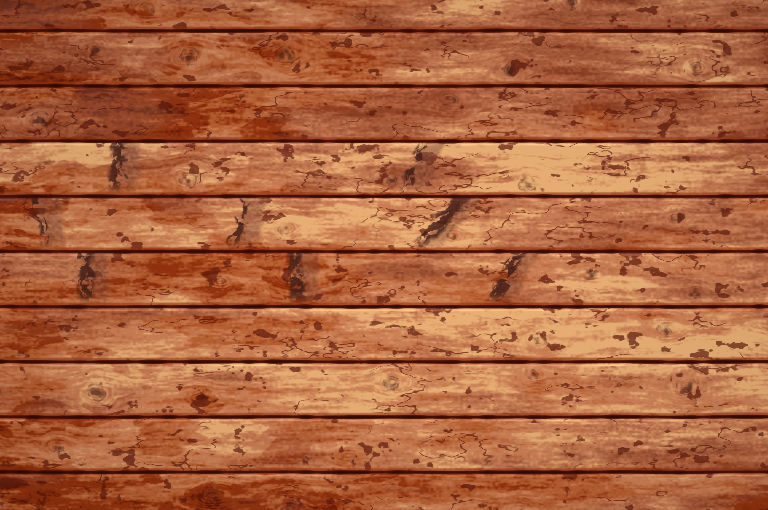
Give the GLSL for this texture, as a WebGL 2 fragment shader.

```glsl
#version 300 es
precision highp float;
// Weathered, red-stained horizontal wooden planks with grain, knots and dark scars.
uniform vec2 u_resolution;
out vec4 outColor;

const float PITCH = 0.1082;       // plank height, canvas height = 1
const float FIRST_SEAM = 0.0742;  // lowest seam
const vec3 UMBER = vec3(0.33, 0.07, 0.03);
const vec3 RUST  = vec3(0.56, 0.19, 0.05);
const vec3 AMBER = vec3(0.70, 0.36, 0.19);
const vec3 TAN   = vec3(0.77, 0.48, 0.32);
const vec3 STRAW = vec3(0.88, 0.66, 0.44);
const vec3 ASH   = vec3(0.60, 0.34, 0.25);
const vec3 SOOT  = vec3(0.23, 0.10, 0.08);
const float ROW_TONE[10] = float[10](0.47, 0.56, 0.71, 0.65, 0.49, 0.53, 0.69, 0.47, 0.55, 0.50);

float hash(vec2 p) {
  vec3 q = fract(p.xyx * 0.1031);
  q += dot(q, q.yzx + 33.33);
  return fract((q.x + q.y) * q.z);
}

float noise(vec2 p) {
  vec2 i = floor(p), f = fract(p);
  f = f * f * (3.0 - 2.0 * f);
  return mix(mix(hash(i), hash(i + vec2(1, 0)), f.x),
             mix(hash(i + vec2(0, 1)), hash(i + vec2(1, 1)), f.x), f.y);
}

float fbm(vec2 p) {
  float sum = 0.0, amp = 0.53;
  for (int i = 0; i < 4; i++) {
    sum += amp * noise(p);
    p = p * 2.03 + 17.1;
    amp *= 0.5;
  }
  return sum;
}

vec3 woodRamp(float t) {
  vec3 c = mix(UMBER, RUST, smoothstep(0.0, 0.25, t));
  c = mix(c, AMBER, smoothstep(0.30, 0.50, t));
  c = mix(c, TAN, smoothstep(0.48, 0.70, t));
  return mix(c, STRAW, smoothstep(0.70, 0.95, t));
}

// Knots of one plank: x = darkness, y = vertical bend of the grain, z = ring lines.
vec3 knots(vec2 p, float row) {
  vec3 result = vec3(0.0);
  float cell = floor(p.x / 0.24);
  for (float k = -1.0; k <= 1.0; k++) {
    vec2 id = vec2(cell + k, row * 5.0 + 61.0);
    float present = step(0.45, hash(id + 9.7));
    vec2 centre = vec2((id.x + 0.15 + 0.7 * hash(id)) * 0.24, PITCH * mix(0.2, 0.8, hash(id + 3.3)));
    float radius = mix(0.006, 0.015, hash(id + 5.1));
    vec2 d = p - centre;
    float dist = length(d * vec2(0.85, 1.0)) + 0.018 * (fbm(p * 75.0 + id) - 0.5);
    float core = smoothstep(radius, radius * 0.3, dist);
    float rim = smoothstep(0.003, 0.0, abs(dist - radius));
    float fan = exp(-dot(d, d) / (radius * radius * 9.0));
    float rings = 0.5 + 0.5 * sin(length(d * vec2(0.45, 1.0)) * 1150.0 + 7.0 * noise(p * 60.0));
    float patchy = smoothstep(0.2, 0.75, noise(p * 130.0 + id));
    float sector = smoothstep(0.35, 0.7, noise(d * 45.0 + id));
    result += present * vec3((0.7 * core + 0.5 * rim) * patchy, -d.y * fan * 0.7, rings * fan * sector);
  }
  return result;
}

// Slanted scorch marks spaced along a plank: x = dark core, y = grey halo.
vec2 scars(vec2 p, float row, float start, float spacing) {
  vec2 result = vec2(0.0);
  for (float i = 0.0; i < 3.0; i++) {
    vec2 id = vec2(i, row + 20.0);
    float x = start + i * spacing;
    float slope = mix(-0.1, 0.9, hash(id + 1.9));
    float side = p.x - x - slope * (p.y - 0.5 * PITCH) + 0.028 * (fbm(p * 45.0 + id) - 0.5);
    float width = mix(0.012, 0.026, hash(id + 4.2));
    float reach = smoothstep(0.0, 0.03, p.y) * (1.0 - smoothstep(1.0, 1.25, x));
    float ragged = smoothstep(0.40, 0.54, fbm(vec2(side * 100.0, p.y * 80.0) + id * 7.0));
    result.x += reach * ragged * smoothstep(width, width * 0.4, abs(side));
    result.y += reach * smoothstep(0.028, 0.015, abs(side - 0.02));
  }
  return min(result, 1.0);
}

void main() {
  vec2 p = gl_FragCoord.xy / u_resolution.y;
  vec2 uv = gl_FragCoord.xy / u_resolution;
  float pixel = 1.0 / u_resolution.y;
  float level = (p.y - FIRST_SEAM) / PITCH + 0.012 * (noise(p * vec2(9.0, 1.0)) - 0.5);
  float row = floor(level);
  vec2 plank = vec2(p.x, fract(level) * PITCH);

  // Grain, bent around the knots
  vec3 knot = knots(plank, row);
  vec2 q = plank + vec2(row * 7.3 + 80.0, knot.y + row * 3.1 + 40.0);
  q.y += 0.012 * (noise(q * vec2(6.0, 14.0)) - 0.5);
  float grain = fbm(q * vec2(8.0, 85.0));
  float fibre = noise(q * vec2(45.0, 230.0));
  float grit = noise(q * vec2(190.0, 260.0));
  float cloud = fbm(q * vec2(4.5, 13.0));
  float stain = smoothstep(0.51, 0.55, fbm(q * vec2(9.0, 24.0) + 31.0));

  // Tone: plank shade, blotches, fibres, redder left side and dark corners
  float tone = ROW_TONE[int(clamp(row + 1.0, 0.0, 9.0))] + 0.05;
  tone += 0.75 * (cloud - 0.5) + 0.50 * (grain - 0.5) + 0.20 * (fibre - 0.5) + 0.15 * (grit - 0.5);
  tone -= stain * mix(0.20, 0.06, smoothstep(0.1, 0.75, uv.x));
  tone += 0.12 * smoothstep(0.0, 0.6, uv.x);
  vec2 edge = (uv - vec2(0.54, 0.48)) * 2.0;
  tone -= 0.10 * dot(edge, edge) - 0.03 + 0.16 * knot.z;
  vec3 color = woodRamp(clamp(tone, 0.08, 1.0));

  // Bare greyish wood, mostly towards the upper right
  float bare = smoothstep(0.40, 0.66, fbm(q * vec2(4.0, 16.0) + 70.0) + 0.22 * (uv.x + uv.y - 1.0));
  color = mix(color, ASH * (0.72 + 0.4 * grain + 0.2 * grit), 0.55 * bare * smoothstep(0.85, 0.5, tone));

  // Thin broken cracks and ragged chips
  float ridge = abs(fbm(q * vec2(13.0, 34.0) + 9.0) - 0.5);
  float broken = smoothstep(0.52, 0.66, fbm(q * vec2(10.0, 18.0) + 23.0));
  float crack = smoothstep(0.022, 0.004, ridge) * broken;
  float chip = smoothstep(0.69, 0.75, fbm(q * vec2(32.0, 52.0) + 5.0));
  color = mix(color, UMBER, 0.65 * max(crack, chip));

  // Scars on the three middle planks, then knots
  float middle = step(3.0, row) * step(row, 5.0);
  float start = row < 4.0 ? 0.17 : (row < 5.0 ? 0.08 : 0.23);
  float spacing = row < 4.0 ? 0.41 : (row < 5.0 ? 0.39 : 0.58);
  vec2 scar = middle * scars(plank, row, start, spacing);
  color = mix(color, ASH * (0.7 + 0.3 * grit), 0.5 * scar.y);
  color = mix(color, SOOT, 0.8 * scar.x);
  color = mix(color, SOOT, clamp(0.85 * knot.x, 0.0, 0.85));

  // Seams: worn lip above, lit edge below, dark gap between
  float below = PITCH - plank.y;
  float gap = min(plank.y, below);
  float wear = noise(vec2(p.x * 45.0, floor(level + 0.5) * 5.0 + 50.0));
  color = mix(color, RUST, 0.6 * smoothstep(0.010, 0.006, plank.y));
  color += 0.14 * wear * smoothstep(0.003, 0.0, abs(below - 0.007));
  color = mix(color, UMBER, 0.9 * smoothstep(0.0055, 0.0035, gap + 0.0025 * wear));
  vec3 gapColor = mix(UMBER * 0.5, UMBER * 0.9, wear);
  color = mix(color, gapColor, smoothstep(0.0025 + pixel, 0.0025 - pixel, gap));
  color *= 1.04 - 0.07 * dot(edge, edge);
  outColor = vec4(clamp(color, 0.0, 1.0), 1.0);
}
```
